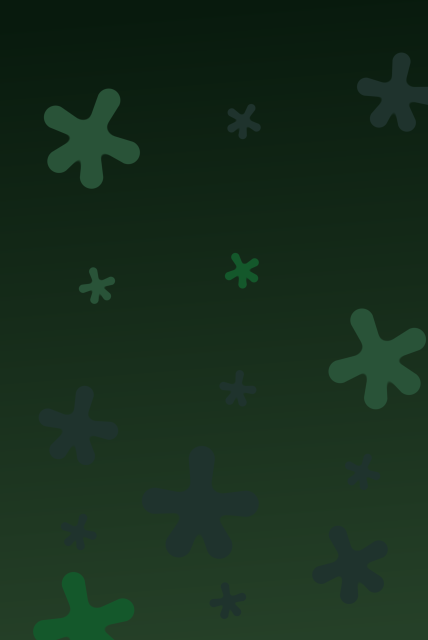
Write a WebGL 2 fragment shader that draws this pattern.

```glsl
#version 300 es
precision highp float;
// Scattered five-armed splats over a dark green vertical gradient.
// Each splat is a smooth union of a round core and tapered arms;
// a jittered lattice alternates large and small ones.

uniform vec2 u_resolution;
out vec4 fragColor;

const vec3 SLATE = vec3(0.12, 0.20, 0.175);
const vec3 SAGE = vec3(0.16, 0.325, 0.22);
const vec3 EMERALD = vec3(0.08, 0.345, 0.17);

float hash(float n) {
    return fract(sin(n * 12.9898 + 4.137) * 43758.5453);
}

float smoothUnion(float a, float b, float k) {
    float h = max(k - abs(a - b), 0.0) / k;
    return min(a, b) - h * h * k * 0.25;
}

// Limb from the centre that swells into a round tip at distance 1.
float armDistance(vec2 p, float angle) {
    vec2 tip = 0.78 * vec2(cos(angle), sin(angle));
    float along = clamp(dot(p, tip) / dot(tip, tip), 0.0, 1.0);
    return length(p - tip * along) - mix(0.14, 0.225, along);
}

float splatDistance(vec2 p, float turn) {
    float d = length(p) - 0.29;
    for (int arm = 0; arm < 5; arm++) {
        // The sine opens wider gaps beside the first arm.
        float t = 1.2566 * float(arm);
        float angle = turn + 1.87 + t + 0.28 * sin(t);
        d = smoothUnion(d, armDistance(p, angle), 0.17);
    }
    return d;
}

vec2 splatCentre(int i) {
    float row = float(i / 3);
    float col = float(i % 3);
    vec2 jitter = vec2(hash(float(i)), hash(float(i) + 31.0)) - 0.5;
    // Rows crowd together toward the bottom.
    vec2 site = vec2(0.13 + col * (0.2 + 0.012 * row),
                     0.03 + row * (0.13 + 0.014 * row) + 0.045 * col);
    return site + jitter * vec2(0.06, 0.03);
}

float splatRadius(int i) {
    if (i % 2 == 1 || i == 10) return 0.029;
    if (i == 4) return 0.091;
    return i % 4 == 2 ? 0.063 : 0.081;
}

vec3 splatColour(int i) {
    if (i % 10 == 0) return EMERALD;
    bool pale = i == 9 || (i > 4 && i % 4 == 0);
    return pale ? SAGE : SLATE;
}

void main() {
    vec2 p = gl_FragCoord.xy / u_resolution.y;
    float pixel = 1.0 / u_resolution.y;

    // Background, slightly tilted
    float depth = clamp(1.0 - p.y + 0.08 * (p.x - 0.33), 0.0, 1.0);
    vec3 colour = mix(vec3(0.03, 0.10, 0.05), vec3(0.145, 0.25, 0.155), depth);

    // Splats on a three by five lattice with one gap
    for (int i = 0; i < 15; i++) {
        if (i == 11) continue;
        float radius = splatRadius(i);
        float turn = 1.1 * (hash(float(i) + 67.0) - 0.8);
        float d = radius * splatDistance((p - splatCentre(i)) / radius, turn);
        float cover = 1.0 - smoothstep(-0.7 * pixel, 0.7 * pixel, d);
        colour = mix(colour, splatColour(i), cover);
    }

    fragColor = vec4(colour, 1.0);
}
```
